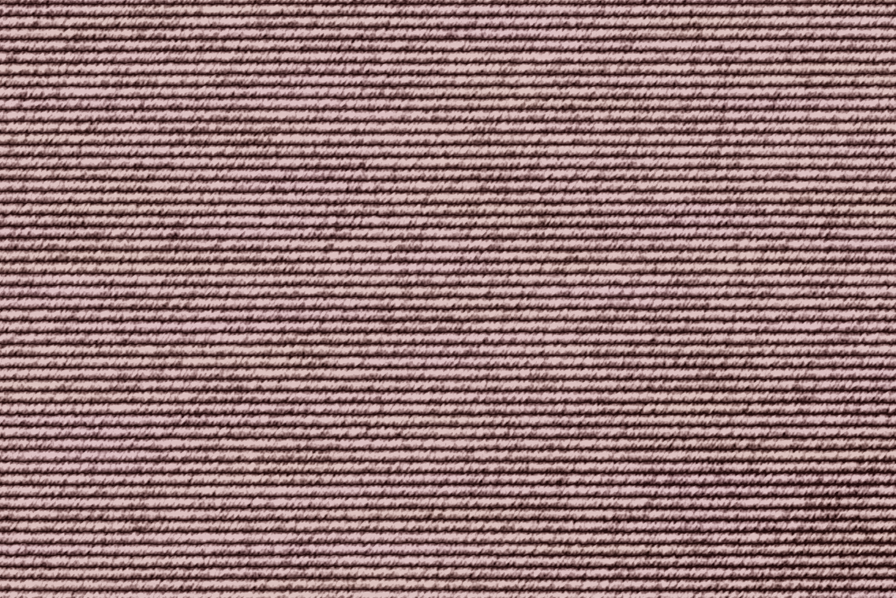
Reproduce this texture procedurally as a WebGL 2 fragment shader.

```glsl
#version 300 es
precision highp float;

uniform vec2 u_resolution;
out vec4 fragColor;

const float RIBS = 51.0;          // ribs over the canvas height
const float RIB_OFFSET = 0.33;    // shift of the first groove, in ribs
const float RIB_PEAK = 0.60;      // brightest height within a rib
const float RIB_DRIFT = 0.06;     // slow bending of the ribs
const float RAGGED = 0.09;        // tufted groove edges
const float SLANT = 0.65;         // lean of the fibres
const vec2 FIBRE_SCALE = vec2(3.5, 1.0);
const float FIBRE_DEPTH = 0.42;
const float FUZZ_DEPTH = 0.28;
const float WEAR_DEPTH = 0.13;
const float RIB_VARIATION = 0.05;
const float CORNER_SHADE = 0.10;
const float TINT_DEPTH = 0.018;
const float TONE_LIFT = 0.025;
const int SAMPLES = 2;            // per axis, for smooth edges

// Pile colours from groove to crest, and the tone at which each sits
const vec3 PILE[6] = vec3[6](
  vec3(0.13, 0.04, 0.04), vec3(0.28, 0.16, 0.16), vec3(0.40, 0.27, 0.27),
  vec3(0.56, 0.42, 0.42), vec3(0.71, 0.58, 0.58), vec3(0.87, 0.76, 0.76));
const float STOPS[6] = float[6](0.035, 0.135, 0.265, 0.415, 0.605, 0.855);

float hash(vec2 p) {
  vec3 q = fract(p.xyx * vec3(0.1031, 0.1030, 0.0973));
  q += dot(q, q.yzx + 33.33);
  return fract((q.x + q.y) * q.z);
}

vec2 gradient(vec2 cell) {
  float angle = 6.2832 * hash(cell);
  return vec2(cos(angle), sin(angle));
}

float gradientNoise(vec2 p) {
  vec2 i = floor(p), f = p - i;
  vec2 u = f * f * f * (f * (f * 6.0 - 15.0) + 10.0);
  vec2 e = vec2(1.0, 0.0);
  float low = mix(dot(gradient(i), f), dot(gradient(i + e), f - e), u.x);
  float high = mix(dot(gradient(i + e.yx), f - e.yx),
                   dot(gradient(i + 1.0), f - 1.0), u.x);
  return 1.4 * mix(low, high, u.y);
}

vec3 pileColor(float tone) {
  vec3 color = PILE[0];
  for (int i = 1; i < 6; i++) {
    float t = (tone - STOPS[i - 1]) / (STOPS[i] - STOPS[i - 1]);
    color = mix(color, PILE[i], clamp(t, 0.0, 1.0));
  }
  return color;
}

// p is measured in canvas heights
vec3 corduroy(vec2 p, float aspect) {
  vec2 cloth = p * RIBS;
  cloth.y += RIB_OFFSET + RIB_DRIFT * gradientNoise(p * vec2(2.5, 4.0));

  // Slanted tufts push the groove edges up and down
  vec2 lean = vec2(cloth.x - SLANT * cloth.y, cloth.y);
  cloth.y += RAGGED * gradientNoise(lean * vec2(2.7, 0.9) + 200.0);
  float rib = floor(cloth.y);
  float height = cloth.y - rib;
  float ribHash = hash(vec2(rib + 7.0, 3.0));

  // Rounded rib with a slow rise and a sharp upper fall
  float tone = min(height / RIB_PEAK, (1.0 - height) / (1.0 - RIB_PEAK));
  float crest = smoothstep(0.0, 0.5, tone);

  // Fibres, fine fuzz and worn streaks along the rib
  float fibre = gradientNoise(lean * FIBRE_SCALE + vec2(91.0 * ribHash, 40.0));
  float fuzz = gradientNoise(cloth * vec2(4.3, 3.7) + 500.0);
  float streak = gradientNoise(vec2(cloth.x * 0.22, rib * 0.73 + 80.0));
  float patches = gradientNoise(p * vec2(4.0, 9.0) + 30.0);
  float roughness = mix(0.2, 1.0, crest);
  tone += roughness * (FIBRE_DEPTH * fibre + FUZZ_DEPTH * fuzz);
  tone += roughness * WEAR_DEPTH * (0.7 * streak + 0.4 * patches);
  tone += RIB_VARIATION * (ribHash - 0.5) + TONE_LIFT * crest;

  // Lower right corner falls into shade
  float corner = length(vec2(p.x / aspect - 1.0, p.y));
  tone -= CORNER_SHADE * (1.0 - smoothstep(0.0, 0.6, corner));

  // Drift between beige and mauve
  float tint = gradientNoise(vec2(p.x * 3.0, rib * 0.37) + 60.0);
  return pileColor(tone) + TINT_DEPTH * tint * crest * vec3(0.1, -0.4, 1.0);
}

void main() {
  float aspect = u_resolution.x / u_resolution.y;
  vec3 color = vec3(0.0);
  for (int j = 0; j < SAMPLES; j++) {
    for (int i = 0; i < SAMPLES; i++) {
      vec2 shift = (vec2(i, j) + 0.5) / float(SAMPLES) - 0.5;
      color += corduroy((gl_FragCoord.xy + shift) / u_resolution.y, aspect);
    }
  }
  fragColor = vec4(color / float(SAMPLES * SAMPLES), 1.0);
}
```
